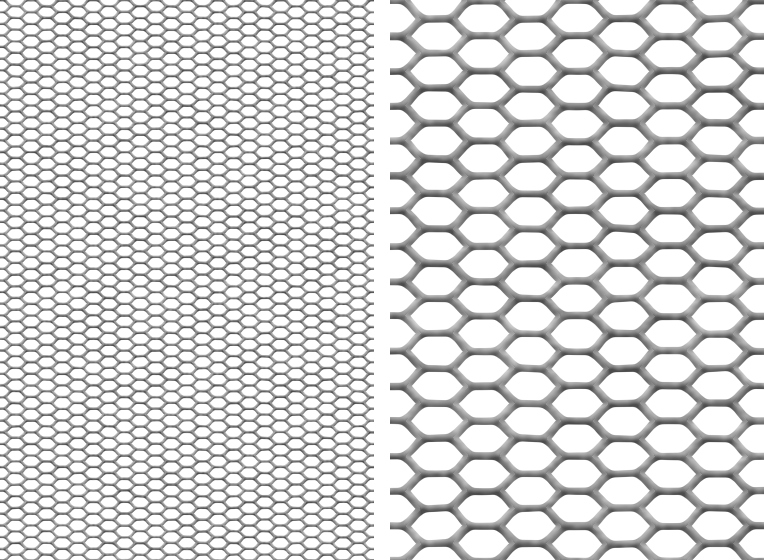
Left: the whole. Right: its middle third, enlarged.
A Shadertoy shader for this pattern:

```glsl
// Expanded metal mesh: staggered elongated hexagon openings in worn grey wire on white.

const vec2 SIZE = vec2(32.0, 48.0);         // canvas in row heights: 12 columns, 48 rows
const vec2 PITCH = vec2(8.0 / 3.0, 1.0);    // spacing of openings within one lattice

float hash(vec2 p) {
    vec3 q = fract(p.xyx * vec3(0.1031, 0.1030, 0.0973));
    q += dot(q, q.yzx + 33.33);
    return fract((q.x + q.y) * q.z);
}

// Value noise in -1..1 that wraps after a whole number of cells
float wrapNoise(vec2 uv, vec2 cells) {
    vec2 p = uv * cells, i = floor(p), f = fract(p);
    f = f * f * (3.0 - 2.0 * f);
    vec2 a = mod(i, cells), b = mod(i + 1.0, cells);
    float low = mix(hash(a), hash(vec2(b.x, a.y)), f.x);
    float high = mix(hash(vec2(a.x, b.y)), hash(b), f.x);
    return 2.0 * mix(low, high, f.y) - 1.0;
}

// Distances from the bar centre line (x) and the slanted wire centre line (y)
vec2 wallDistances(vec2 q) {
    q = abs(q);
    return vec2(0.5 - q.y, 0.745 * (0.89 - q.x) - 0.667 * q.y);
}

float smoothMin(float a, float b, float k) {
    float h = max(k - abs(a - b), 0.0) / k;
    return min(a, b) - 0.25 * h * h * k;
}

vec2 toCell(vec2 p, vec2 centre) {
    return (fract((p - centre) / PITCH + 0.5) - 0.5) * PITCH;
}

void mainImage(out vec4 fragColor, in vec2 fragCoord) {
    vec2 uv = fragCoord / iResolution.xy;
    vec2 p = uv * SIZE;
    float pixel = SIZE.y / iResolution.y;

    // Slightly uneven wires
    p.y += 0.025 * wrapNoise(uv, vec2(36.0, 72.0));
    p.x += 0.030 * wrapNoise(uv + 0.37, vec2(48.0, 96.0));

    // Pick the opening of the two staggered lattices that holds this point
    vec2 q = toCell(p, vec2(0.0, 0.47));
    vec2 other = toCell(p, vec2(4.0 / 3.0, 0.97));
    vec2 wall = wallDistances(q), otherWall = wallDistances(other);
    if (min(otherWall.x, otherWall.y) > min(wall.x, wall.y)) {
        q = other;
        wall = otherWall;
    }

    // Wire outline with rounded inner corners; slanted wires are broader
    float slant = smoothstep(-0.08, 0.08, wall.x - wall.y);
    float halfWidth = mix(0.100, 0.118, slant);
    halfWidth += 0.012 * wrapNoise(uv + 0.61, vec2(24.0, 96.0));
    float edge = smoothMin(wall.x, wall.y, 0.14) - halfWidth;
    float wire = 1.0 - smoothstep(-0.6 * pixel, 0.7 * pixel, edge);

    // Light from above: pale upper side, dark lower side, deeper tone at joints
    float across = -min(wall.x, wall.y) / halfWidth * clamp(q.y / 0.1, -1.0, 1.0);
    float lit = smoothstep(-0.9, 1.1, across);
    float tone = mix(mix(0.36, 0.68, lit), mix(0.47, 0.74, lit), slant);
    tone -= 0.07 * smoothstep(0.2, 0.0, abs(wall.x - wall.y));

    // Tarnish patches and fine scratches
    tone += 0.06 * wrapNoise(uv + 0.13, vec2(24.0, 96.0));
    tone += 0.06 * wrapNoise(uv, vec2(160.0, 320.0));

    fragColor = vec4(vec3(mix(1.0, clamp(tone, 0.3, 0.9), wire)), 1.0);
}
```
